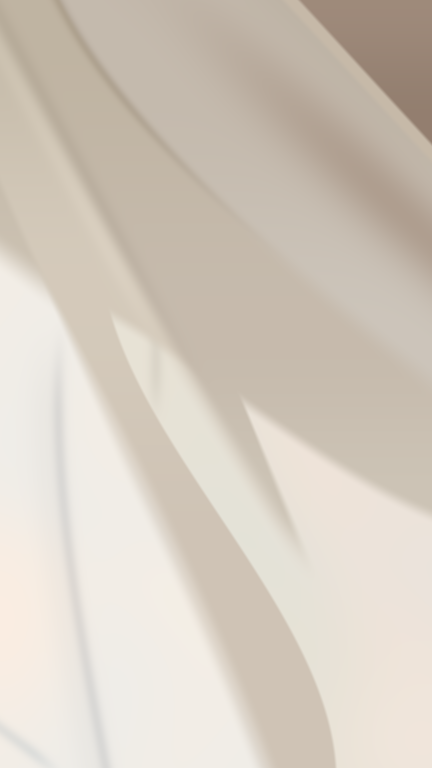
Give the GLSL for this texture, as a WebGL 1 fragment shader.

```glsl
precision highp float;
// Softly lit draped cloth: long diagonal folds under a broad shadow, with sunlit gaps.
// Fold edges are cubic curves through four evenly spaced knots; smooth masks between
// them blend the shaded panels and the sunlit cloth.
uniform vec2 u_resolution;

// Cubic through four knots k, spaced by gap and starting at start.
float curve(float s, float start, float gap, vec4 k) {
  float t = (s - start) / gap;
  float a = t - 1.0, b = t - 2.0, c = t - 3.0;
  return -k.x * a * b * c / 6.0 + k.y * t * b * c / 2.0
       - k.z * t * a * c / 2.0 + k.w * t * a * b / 6.0;
}

// 0 to 1 across an edge at d = 0, with half-width w.
float side(float d, float w) {
  return smoothstep(-w, w, d);
}

// Soft ridge centred on d = 0.
float ridge(float d, float w) {
  return exp(-d * d / (w * w));
}

// Panels of cloth lying in shadow.
vec3 shadedCloth(vec2 p, float upperFold, float midFold, float lowFold) {
  vec3 outer = mix(vec3(0.77, 0.73, 0.66), vec3(0.83, 0.79, 0.73), smoothstep(0.0, 2.8, p.y));
  outer = mix(outer, vec3(0.81, 0.765, 0.71), smoothstep(3.0, 5.5, p.y));
  vec3 middle = mix(vec3(0.75, 0.705, 0.635), vec3(0.775, 0.73, 0.675), smoothstep(0.3, 3.2, p.y));
  middle = mix(middle, vec3(0.80, 0.765, 0.71), smoothstep(3.4, 5.0, p.y));
  vec3 upper = mix(vec3(0.77, 0.73, 0.68), vec3(0.80, 0.77, 0.73), smoothstep(1.0, 3.4, p.y));

  // Brown hollow running down the upper panel, with a paler slope above it.
  float hollow = p.y - 0.72 - 0.93 * (p.x - 2.5);
  float fade = smoothstep(1.3, 3.9, p.x);
  upper = mix(upper, vec3(0.67, 0.60, 0.54), ridge(hollow, 0.48) * (0.12 + 0.75 * fade));
  upper = mix(upper, vec3(0.72, 0.68, 0.62), 0.6 * side(-hollow - 0.75, 0.4));

  vec3 col = mix(outer, middle, side(p.x - midFold, 0.09));
  col = mix(col, upper, side(p.x - upperFold, 0.03 + 0.055 * p.y));

  // Creases and the pale lips beside them.
  float early = 1.0 - smoothstep(0.8, 2.8, p.y);
  col -= vec3(0.07, 0.075, 0.08) * ridge(p.x - upperFold + 0.02, 0.06) * early;
  col -= 0.035 * ridge(p.x - midFold - 0.05, 0.10) * (1.0 - smoothstep(2.0, 4.2, p.y));
  col += 0.025 * ridge(p.x - midFold + 0.13, 0.10) * (1.0 - smoothstep(2.5, 4.0, p.y));
  col -= 0.035 * side(lowFold - p.x, 0.05);
  return col;
}

// Cloth in direct light, tinted by slow waves.
vec3 sunlitCloth(vec2 p, float lowFold) {
  float wave = sin(p.x * 2.1 - p.y * 1.3 + sin(p.y * 1.7)) * sin(p.x * 1.2 + p.y * 0.9);
  vec3 left = vec3(0.945, 0.93, 0.905) + wave * vec3(0.010, 0.002, -0.006);
  vec3 right = mix(vec3(0.90, 0.885, 0.84), vec3(0.925, 0.89, 0.855),
                   side(p.x - 2.35 - 0.5 * (p.y - 4.0), 0.55));
  right += wave * vec3(0.008, 0.0, -0.005);

  // Warm glows in the lower corners.
  left = mix(left, vec3(0.98, 0.93, 0.885), ridge(length((p - vec2(0.0, 6.2)) * vec2(1.0, 0.65)), 0.65));
  right = mix(right, vec3(0.94, 0.90, 0.86), ridge(length(p - vec2(4.2, 7.4)), 0.8));

  // Thin hanging crease and a short diagonal one.
  float hanging = curve(p.y, 3.6, 1.36, vec4(0.59, 0.63, 0.81, 1.06));
  float shown = smoothstep(3.1, 4.2, p.y);
  left -= vec3(0.075, 0.07, 0.06) * ridge(p.x - hanging, 0.065) * shown;
  left -= 0.02 * ridge(p.x - hanging + 0.12, 0.18) * shown;
  left -= vec3(0.08, 0.06, 0.045) * ridge(p.y - 7.28 - 0.75 * p.x, 0.08) * (1.0 - smoothstep(0.3, 0.7, p.x));

  // Faint short crease inside the narrow gap.
  right -= 0.05 * ridge(p.x - 1.56, 0.07) * (1.0 - smoothstep(3.7, 4.3, p.y));
  return mix(left, right, side(p.x - lowFold - 0.3, 0.2));
}

void main() {
  // Canvas space, 4.32 wide and 7.68 tall, measured from the top left.
  vec2 uv = gl_FragCoord.xy / u_resolution;
  vec2 p = vec2(uv.x * 4.32, (1.0 - uv.y) * 7.68);

  // Fold and shadow edges.
  float upperFold = curve(p.y, 0.0, 1.3, vec4(0.60, 1.52, 2.85, 4.40));
  float midFold = curve(p.y, 0.0, 2.0, vec4(-0.15, 0.93, 2.05, 3.30));
  float lowFold = curve(p.y, 0.0, 2.56, vec4(-0.72, 0.33, 1.55, 2.65));
  float bandEdge = curve(p.y, 3.18, 1.5, vec4(1.12, 1.88, 2.84, 3.36));
  float shadowLine = curve(p.x, 1.12, 1.07, vec4(3.16, 3.85, 4.58, 5.16));

  // Light right of the band, interrupted by a tapering wedge of shade.
  float wedge = side(p.x - 1.72 - 0.62 * (p.y - 3.5), 0.16)
              * (1.0 - side(p.x - 2.42 - 0.41 * (p.y - 4.0), 0.025 + 0.03 * max(p.y - 4.3, 0.0)));
  wedge *= 1.0 - smoothstep(5.1, 5.9, p.y);
  float lightRight = side(p.x - bandEdge, 0.02) * side(p.y - shadowLine, 0.09) * (1.0 - wedge);

  // Light on the left, blurring into the band further down.
  float lightLeft = side(lowFold - p.x, 0.04 + 0.12 * smoothstep(2.5, 5.0, p.y))
                  * side(p.y - 2.52 - 0.75 * p.x, 0.22);

  vec3 col = shadedCloth(p, upperFold, midFold, lowFold);
  col = mix(col, sunlitCloth(p, lowFold), max(lightLeft, lightRight));

  // Hem of the cloth and the dark wall behind it.
  float hem = p.x - 2.99 - 0.92 * p.y;
  col = mix(col, vec3(0.775, 0.725, 0.66), side(hem + 0.16, 0.04));
  vec3 wall = mix(vec3(0.62, 0.54, 0.48), vec3(0.575, 0.495, 0.435), smoothstep(0.0, 1.2, p.y));
  col = mix(col, wall, side(hem, 0.03));

  gl_FragColor = vec4(col, 1.0);
}
```
